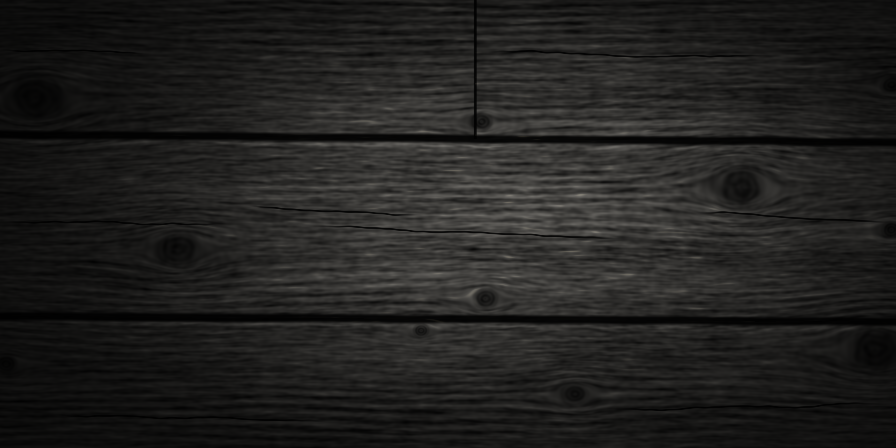
Reproduce this texture procedurally as a Shadertoy shader.

```glsl
// Dark weathered planks under a soft central pool of light.
// Grain is a striped height field bent around knots, with stretched gradient
// noise for fibres, thin cracks, and shaded gaps between the boards.

#define RINGS 47.0
#define GRAIN_DEPTH 0.34
#define FIBRE_DEPTH 0.95
#define CRACK_WIDTH 0.0028
#define SEAM_WIDTH 0.0075
#define JOINT_X 1.061
#define LIGHT_POS vec2(1.14, 0.53)
#define LIGHT_SIZE vec2(0.76, 0.43)
#define LIGHT_GAIN 0.235
#define AMBIENT 0.036
#define WOOD_TINT vec3(1.02, 1.0, 0.96)

// Knots: centre and radius.
const vec3 KNOTS[11] = vec3[11](
    vec3(0.08, 0.78, 0.060), vec3(0.40, 0.443, 0.046), vec3(1.654, 0.583, 0.056),
    vec3(1.083, 0.333, 0.027), vec3(0.94, 0.262, 0.017), vec3(1.284, 0.12, 0.028),
    vec3(1.953, 0.22, 0.060), vec3(1.075, 0.728, 0.022), vec3(1.99, 0.487, 0.022),
    vec3(1.99, 0.81, 0.024), vec3(0.013, 0.187, 0.024));

// Cracks: start x, end x, start y, end y.
const vec4 CRACKS[8] = vec4[8](
    vec4(0.0, 0.52, 0.507, 0.498), vec4(0.55, 0.95, 0.538, 0.52),
    vec4(0.68, 1.42, 0.496, 0.464), vec4(1.55, 2.0, 0.527, 0.503),
    vec4(0.0, 0.34, 0.89, 0.88), vec4(1.07, 1.75, 0.885, 0.872),
    vec4(1.35, 2.0, 0.085, 0.10), vec4(0.1, 0.75, 0.075, 0.06));

vec2 hashGradient(vec2 cell) {
    vec3 h = fract(cell.xyx * vec3(0.1031, 0.1030, 0.0973));
    h += dot(h, h.yzx + 33.33);
    return fract((h.xx + h.yz) * h.zy) * 2.0 - 1.0;
}

float gradientNoise(vec2 p) {
    vec2 i = floor(p), f = fract(p);
    vec2 u = f * f * f * (f * (f * 6.0 - 15.0) + 10.0);
    vec2 e = vec2(1.0, 0.0);
    float low = mix(dot(hashGradient(i), f), dot(hashGradient(i + e), f - e), u.x);
    float high = mix(dot(hashGradient(i + e.yx), f - e.yx),
                     dot(hashGradient(i + 1.0), f - 1.0), u.x);
    return mix(low, high, u.y);
}

// Returns bent grain height, knot darkness and nearest ring distance.
vec3 bendAroundKnots(vec2 p) {
    float height = p.y, dark = 0.0, nearest = 9.0;
    for (int i = 0; i < 11; i++) {
        vec2 d = p - KNOTS[i].xy;
        float r = KNOTS[i].z;
        vec2 q = d * vec2(0.62, 1.0);
        height -= d.y * r * r * 0.9 / (dot(q, q) + 0.5 * r * r);
        float wobble = 0.22 * gradientNoise(p * 26.0 + float(i) * 7.0);
        float dist = length(d * vec2(0.85, 1.0)) / r + wobble;
        dark = max(dark, 1.0 - smoothstep(0.35, 1.15, dist));
        nearest = min(nearest, dist);
    }
    return vec3(height, dark, nearest);
}

float crackMask(vec2 p) {
    float mask = 0.0;
    for (int i = 0; i < 8; i++) {
        vec4 c = CRACKS[i];
        float t = (p.x - c.x) / (c.y - c.x);
        float y = mix(c.z, c.w, t) + 0.010 * gradientNoise(vec2(p.x * 7.0, float(i) * 9.3))
                + 0.003 * gradientNoise(vec2(p.x * 30.0, float(i)));
        float taper = smoothstep(0.0, 0.15, t) * (1.0 - smoothstep(0.8, 1.0, t));
        float line = 1.0 - smoothstep(0.3, 1.0, abs(p.y - y) / CRACK_WIDTH);
        mask = max(mask, line * taper);
    }
    return mask;
}

void mainImage(out vec4 fragColor, in vec2 fragCoord) {
    vec2 p = fragCoord / iResolution.xy * vec2(2.0, 1.0);

    // Board layout: two long gaps and one upright joint.
    float waver = 0.004 * gradientNoise(vec2(p.x * 5.0, 3.0));
    float upper = p.y - (0.700 - 0.009 * p.x + waver);
    float lower = p.y - (0.294 - 0.006 * p.x - waver);
    float board = step(0.0, lower) + step(0.0, upper) * (1.0 + step(JOINT_X, p.x));

    // Growth rings, fibres and pores follow the bent height.
    vec3 knot = bendAroundKnots(p);
    float v = knot.x;
    vec2 shift = vec2(board * 17.0, board * 5.0);
    float drift = gradientNoise(vec2(p.x * 1.4, v * 5.0) + shift) * 1.5
                + gradientNoise(vec2(p.x * 4.0, v * 13.0) + shift) * 0.45;
    float rings = sin(6.2832 * (v * RINGS + drift));
    float clarity = 0.55 + 1.3 * gradientNoise(vec2(p.x * 1.1, v * 6.0) + shift + 31.0);
    float fineZone = smoothstep(0.46, 0.54, p.y) * (1.0 - step(0.0, upper));
    clarity = clamp(clarity - 0.35 * fineZone, 0.15, 1.0);
    float fibre = gradientNoise(vec2(p.x * 9.0, v * 105.0) + shift) * 0.6
                + gradientNoise(vec2(p.x * 26.0, v * 170.0) + shift) * 0.55;
    float pores = gradientNoise(vec2(p.x * 60.0, v * 120.0));
    float bands = gradientNoise(vec2(p.x * 1.8, v * 15.0) + shift + 11.0);
    float wood = 0.96 + GRAIN_DEPTH * clarity * rings + FIBRE_DEPTH * fibre
               + 0.25 * pores + 0.42 * bands;
    wood = max(wood, 0.12);

    // Knots, their faint inner rings, and cracks.
    float knotRings = 0.30 + 0.10 * sin(knot.z * 19.0) + 0.25 * pores;
    wood = mix(wood, knotRings, 0.85 * knot.y);
    wood *= 1.0 - 0.85 * crackMask(p);

    // Gaps with soft shadow above and a worn bright lip below.
    float gap = min(abs(upper), abs(lower));
    float below = max(upper < 0.0 ? upper : -9.0, lower < 0.0 ? lower : -9.0);
    float lip = exp(-pow((below + 0.016) / 0.005, 2.0));
    wood *= 1.0 + 0.35 * lip;
    wood *= mix(0.10, 1.0, smoothstep(SEAM_WIDTH * 0.6, SEAM_WIDTH * 1.7, gap));
    float joint = 1.0 - smoothstep(0.0015, 0.0045, abs(p.x - JOINT_X));
    wood *= 1.0 - 0.88 * joint * step(0.0, upper);

    // Pool of light, with pale worn flecks at its heart.
    vec2 fromLight = (p - LIGHT_POS) / LIGHT_SIZE;
    float glow = exp(-dot(fromLight, fromLight));
    float fleck = smoothstep(0.24, 0.5, fibre) * glow * glow;
    vec3 color = WOOD_TINT * wood * (AMBIENT + LIGHT_GAIN * glow);
    color += vec3(0.13, 0.12, 0.09) * fleck * (1.0 - knot.y);
    fragColor = vec4(clamp(color, 0.0, 1.0), 1.0);
}
```
